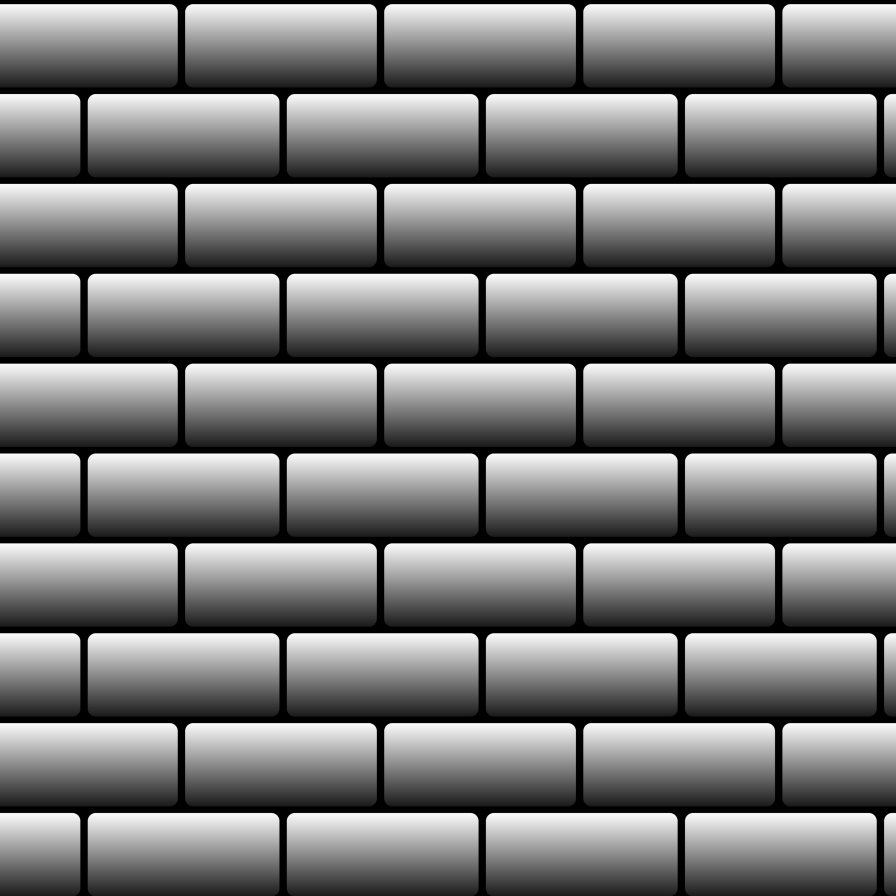
This pattern is drawn by a Shadertoy shader. Its source:

```glsl
const vec2 PITCH = vec2(0.2222, 0.1003);      // brick spacing, joints included
const vec2 HALF_BRICK = vec2(0.1070, 0.0465);
const float CORNER_RADIUS = 0.009;
const float WALL_TOP = 0.9990;
const float EVEN_JOINT = 0.2025;              // x of a vertical joint in even courses
const float ODD_JOINT = 0.0938;               // x of a vertical joint in odd courses
const vec3 MORTAR = vec3(0.0);
const vec3 BRICK_LIGHT = vec3(0.99);
const vec3 BRICK_DARK = vec3(0.10);

float roundedBox(vec2 p, vec2 halfSize, float radius) {
    vec2 q = abs(p) - halfSize + radius;
    return length(max(q, 0.0)) + min(max(q.x, q.y), 0.0) - radius;
}

// Position relative to the centre of the nearest brick in a staggered bond
vec2 brickLocal(vec2 p, vec2 pitch, float top, float evenJoint, float oddJoint) {
    float course = (top - p.y) / pitch.y;
    float isOdd = mod(floor(course), 2.0);
    float column = (p.x - mix(evenJoint, oddJoint, isOdd)) / pitch.x;
    return vec2(fract(column) - 0.5, 0.5 - fract(course)) * pitch;
}

// Vertical ramp from the dark lower edge to the light upper edge
vec3 brickShade(float y, float halfHeight, vec3 dark, vec3 light) {
    float height = clamp(0.5 + 0.5 * y / halfHeight, 0.0, 1.0);
    return mix(dark, light, height);
}

void mainImage(out vec4 fragColor, in vec2 fragCoord) {
    vec2 p = fragCoord / iResolution.y;
    float pixel = 1.0 / iResolution.y;

    vec2 local = brickLocal(p, PITCH, WALL_TOP, EVEN_JOINT, ODD_JOINT);
    float dist = roundedBox(local, HALF_BRICK, CORNER_RADIUS);
    float coverage = 1.0 - smoothstep(-0.7 * pixel, 0.7 * pixel, dist);

    vec3 brick = brickShade(local.y, HALF_BRICK.y, BRICK_DARK, BRICK_LIGHT);
    fragColor = vec4(mix(MORTAR, brick, coverage), 1.0);
}
```
